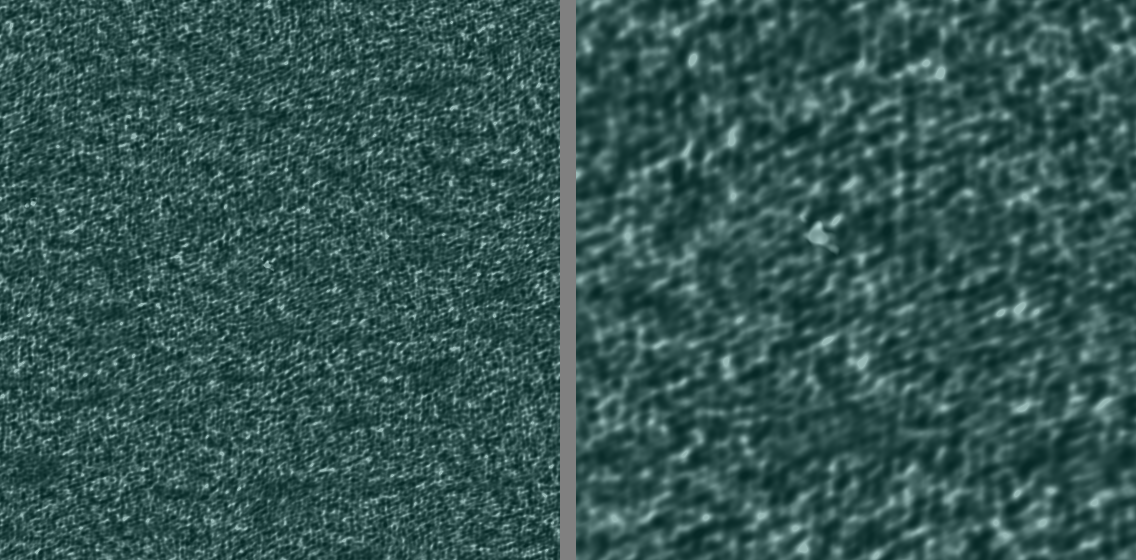
Left, the full canvas; right, a detail of the centre.
This texture is drawn by a WebGL 1 fragment shader. Its source:

```glsl
precision highp float;
// Dark teal crinkled fabric: slanted fine grain, upright ribs and dark sideways creases.

uniform vec2 u_resolution;

#define SHADE_COLOR vec3(-0.060, 0.070, 0.061)
#define LIGHT_GAIN 0.241
#define LIGHT_SKEW 0.335
#define GRAIN_ANGLE 0.40
#define GRAIN_FREQ vec2(54.0, 145.0)
#define RIB_FREQ vec2(150.0, 54.0)
#define FIBRE_FREQ vec2(135.0, 175.0)
#define RIPPLE_FREQ vec2(22.0, 64.0)
#define CREASE_FREQ vec2(7.0, 30.0)
#define WARP_SIZE 0.004
#define SPECK_CELLS 9.0
#define SPECK_CHANCE 0.04

vec2 hash2(vec2 cell) {
  vec3 h = fract(cell.xyx * vec3(0.1031, 0.1030, 0.0973));
  h += dot(h, h.yzx + 33.33);
  return fract((h.xx + h.yz) * h.zy);
}

float cornerSlope(vec2 cell, vec2 corner, vec2 f) {
  float angle = 6.28318 * hash2(cell + corner).x;
  return dot(vec2(cos(angle), sin(angle)), f - corner);
}

// Gradient noise scaled to a standard deviation of about one.
float noise(vec2 p) {
  vec2 cell = floor(p);
  vec2 f = fract(p);
  vec2 w = f * f * (3.0 - 2.0 * f);
  float low = mix(cornerSlope(cell, vec2(0.0, 0.0), f),
                  cornerSlope(cell, vec2(1.0, 0.0), f), w.x);
  float high = mix(cornerSlope(cell, vec2(0.0, 1.0), f),
                   cornerSlope(cell, vec2(1.0, 1.0), f), w.x);
  return 4.73 * mix(low, high, w.y);
}

vec2 turn(vec2 p, float angle) {
  float c = cos(angle);
  float s = sin(angle);
  return vec2(c * p.x + s * p.y, c * p.y - s * p.x);
}

// Rare pale flecks with ragged edges, at most one per cell.
float specks(vec2 p) {
  vec2 cell = floor(p * SPECK_CELLS);
  vec2 centre = (cell + 0.2 + 0.6 * hash2(cell + 71.0)) / SPECK_CELLS;
  vec2 seed = hash2(cell + 137.0);
  vec2 offset = turn(p - centre, (seed.y - 0.5) * 2.0) * vec2(0.75, 1.2);
  float reach = length(offset) + 0.002 * noise(p * 140.0 + 11.0);
  float present = step(seed.x, SPECK_CHANCE);
  return present * (1.0 - smoothstep(0.003, 0.009, reach));
}

void main() {
  vec2 p = gl_FragCoord.xy / u_resolution.y;

  // Slow bending keeps the threads from running dead straight.
  vec2 bend = vec2(noise(p * 5.0 + 17.0), noise(p * 4.0 + 43.0));
  vec2 cloth = p + WARP_SIZE * bend;

  // Relief layers, from thread size up to folds.
  float grain = noise(turn(cloth, GRAIN_ANGLE) * GRAIN_FREQ + 200.0);
  float ribs = noise(turn(cloth, -0.06) * RIB_FREQ + 300.0);
  float fibre = noise(turn(cloth, 0.5) * FIBRE_FREQ + 500.0);
  float ripple = noise(turn(cloth, 0.24) * RIPPLE_FREQ + 90.0);
  float crease = noise(turn(cloth, 0.02) * CREASE_FREQ + 60.0);

  // Creases sink into shadow and flatten the grain inside them.
  float shadow = smoothstep(0.7, 2.0, crease);
  float fine = 0.72 * grain + 0.56 * ribs + 0.54 * fibre;
  float relief = fine * (1.03 - 0.3 * shadow) + 0.30 * ripple;
  relief += 0.07 - 0.12 * crease - 0.55 * shadow;

  // The exponential gives broad shadows and sparse bright glints.
  float light = LIGHT_GAIN * exp(LIGHT_SKEW * clamp(relief, -3.0, 3.0));
  light += 0.38 * specks(p);

  gl_FragColor = vec4(clamp(SHADE_COLOR + light, 0.0, 1.0), 1.0);
}
```
